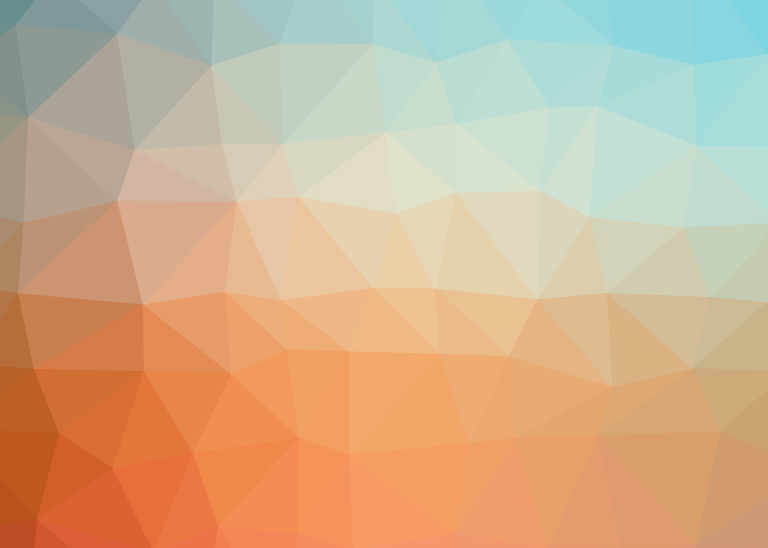
Give the GLSL for this background, as a WebGL 2 fragment shader.

```glsl
#version 300 es
precision highp float;
// Low-poly backdrop: a jittered grid of vertices is split into flat triangles.
// Each triangle takes its colour at its centroid from a vertical ramp (sky, cream,
// orange) plus a horizontal tint (dark on the left, cooler on the right).

uniform vec2 u_resolution;
out vec4 outColor;

const float ROWS = 6.6;            // grid cells over the canvas height
const vec2 SPREAD = vec2(0.6, 0.55); // random vertex offset, in cells
const float HORIZON_ROW = 3.0;     // row where cream meets orange
const float HORIZON_SPREAD = 0.38; // calmer vertical offset on that row
const float COLUMN_DRIFT = 0.12;   // slow sideways sway of the columns
const int STOPS = 7;

// Vertical colours, top to bottom
const vec3 HEIGHT_RAMP[STOPS] = vec3[](
  vec3(0.64, 0.84, 0.83), vec3(0.77, 0.865, 0.80), vec3(0.885, 0.88, 0.785),
  vec3(0.93, 0.80, 0.635), vec3(0.95, 0.68, 0.44), vec3(0.965, 0.625, 0.365),
  vec3(0.97, 0.59, 0.41));

// Horizontal tints, left to right
const vec3 SIDE_TINT[STOPS] = vec3[](
  vec3(-0.24, -0.29, -0.27), vec3(-0.075, -0.20, -0.18), vec3(-0.01, -0.07, -0.07),
  vec3(0.0), vec3(-0.03, 0.01, 0.03), vec3(-0.095, 0.0, 0.045),
  vec3(-0.165, -0.005, 0.06));

vec2 hash2(vec2 p) {
  return fract(sin(vec2(dot(p, vec2(127.1, 311.7)), dot(p, vec2(269.5, 183.3)))) * 43758.5453);
}

vec3 ramp(vec3 stops[STOPS], float t) {
  float s = clamp(t, 0.0, 1.0) * float(STOPS - 1);
  int i = min(int(s), STOPS - 2);
  return mix(stops[i], stops[i + 1], s - float(i));
}

vec3 fieldColor(vec2 uv) {
  return clamp(ramp(HEIGHT_RAMP, uv.y) + ramp(SIDE_TINT, uv.x), 0.0, 1.0);
}

// Vertex of a grid cell, always kept inside that cell
vec2 vertexOf(vec2 cell) {
  vec2 spread = SPREAD;
  if (cell.y == HORIZON_ROW) spread.y = HORIZON_SPREAD;
  vec2 center = vec2(0.47 + COLUMN_DRIFT * cos((cell.x - 2.0) * 0.7), 0.57 - 0.03 * cell.y);
  return cell + center + (hash2(cell) - 0.5) * spread;
}

// Positive on one side of line a-b, negative on the other
float side(vec2 a, vec2 b, vec2 p) {
  vec2 e = b - a, q = p - a;
  return e.x * q.y - e.y * q.x;
}

float edgeDistance(vec2 a, vec2 b, vec2 p) {
  return side(a, b, p) / max(length(b - a), 1e-4);
}

// Adds a triangle's colour, weighted by its coverage of the pixel
void addTriangle(vec2 a, vec2 b, vec2 c, vec2 p, float pixel, vec2 extent, inout vec4 sum) {
  float turn = sign(side(a, b, c));
  float inside = turn * edgeDistance(a, b, p);
  inside = min(inside, turn * edgeDistance(b, c, p));
  inside = min(inside, turn * edgeDistance(c, a, p));
  float coverage = clamp(0.5 + inside / pixel, 0.0, 1.0);
  sum += coverage * vec4(fieldColor((a + b + c) / (3.0 * extent)), 1.0);
}

// Splits a quad along its shorter diagonal that lies within it
void addQuad(vec2 cell, vec2 p, float pixel, vec2 extent, inout vec4 sum) {
  vec2 a = vertexOf(cell);
  vec2 b = vertexOf(cell + vec2(1.0, 0.0));
  vec2 c = vertexOf(cell + vec2(1.0, 1.0));
  vec2 d = vertexOf(cell + vec2(0.0, 1.0));
  bool acInside = side(a, c, b) * side(a, c, d) < 0.0;
  bool bdInside = side(b, d, a) * side(b, d, c) < 0.0;
  if (acInside && (!bdInside || distance(a, c) < distance(b, d))) {
    addTriangle(a, b, c, p, pixel, extent, sum);
    addTriangle(a, c, d, p, pixel, extent, sum);
  } else {
    addTriangle(a, b, d, p, pixel, extent, sum);
    addTriangle(b, c, d, p, pixel, extent, sum);
  }
}

void main() {
  // Grid coordinates, with rows counted from the top
  float pixel = ROWS / u_resolution.y;
  vec2 extent = u_resolution * pixel;
  vec2 p = vec2(gl_FragCoord.x, u_resolution.y - gl_FragCoord.y) * pixel;

  // Only four quads can reach into the current cell
  vec4 sum = vec4(0.0);
  for (int j = -1; j <= 0; j++)
    for (int i = -1; i <= 0; i++)
      addQuad(floor(p) + vec2(i, j), p, pixel, extent, sum);

  outColor = vec4(sum.rgb / max(sum.a, 1e-4), 1.0);
}
```
